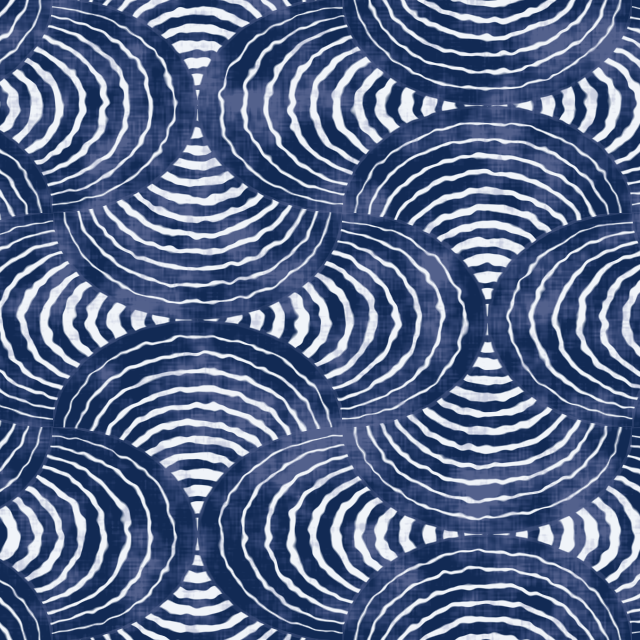
A WebGL 2 fragment shader for this pattern:

```glsl
#version 300 es
precision highp float;

uniform vec2 u_resolution;
out vec4 outColor;

// Layout, in canvas units
const vec2 CELL_SIZE = vec2(0.453, 0.335);
const vec2 CELL_CENTRE = vec2(0.3086, 0.5);
const float RINGS = 12.6;
const float TIP_WIDTH = 0.72;    // white share of a ring at the fan tip
const float RIM_WIDTH = 0.085;   // white share of a ring at the fan rim
const float SOFTNESS = 0.0015;

// Hand-dyed irregularity
const float WOBBLE = 0.22;
const float WIDTH_JITTER = 0.10;
const float SEAM_WIDTH = 0.006;
const float SEAM_STRENGTH = 0.35;

const vec3 DEEP_INDIGO = vec3(0.07, 0.165, 0.33);
const vec3 MID_INDIGO = vec3(0.18, 0.26, 0.44);
const vec3 FADED_INDIGO = vec3(0.35, 0.40, 0.57);
const vec3 CLOTH_WHITE = vec3(0.94, 0.955, 0.975);
const vec3 CLOTH_SHADE = vec3(0.79, 0.81, 0.88);

float hash(vec2 p) {
    return fract(sin(dot(p, vec2(127.1, 311.7))) * 43758.5453);
}

float noise(vec2 p) {
    vec2 i = floor(p);
    vec2 f = fract(p);
    f = f * f * (3.0 - 2.0 * f);
    vec2 e = vec2(0.0, 1.0);
    return mix(mix(hash(i), hash(i + e.yx), f.x),
               mix(hash(i + e.xy), hash(i + e.yy), f.x), f.y);
}

float fbm(vec2 p) {
    float sum = 0.0;
    float amplitude = 0.5;
    for (int i = 0; i < 4; i++) {
        sum += amplitude * noise(p);
        p = p * 2.1 + 17.3;
        amplitude *= 0.5;
    }
    return sum / 0.9375;
}

// Diameter of the circle through q that touches the fan tip at the origin
float fanDiameter(vec2 q) {
    return dot(q, q) / max(q.x, 0.001);
}

// White coverage of the nested rings; q.x runs along the fan axis
float fanRings(vec2 q, float soft, float wobble, float jitter) {
    float d = fanDiameter(q);
    float slope = q.y / max(q.x, 0.001);
    float phase = (1.0 - d) * RINGS + wobble;
    float offset = abs(phase - max(round(phase), 1.0));
    float halfWidth = 0.5 * mix(TIP_WIDTH, RIM_WIDTH, clamp(d, 0.0, 1.0)) + jitter * 0.5;
    float blur = soft * RINGS * (1.0 + slope * slope);
    return 1.0 - smoothstep(-blur, blur, offset - max(halfWidth, 0.03));
}

void main() {
    vec2 uv = gl_FragCoord.xy / u_resolution;
    float soft = max(SOFTNESS, 0.7 / u_resolution.y) / CELL_SIZE.y;

    // Checkerboard of cells, every other one turned a quarter
    vec2 grid = (uv - CELL_CENTRE) / CELL_SIZE + 0.5;
    vec2 id = floor(grid);
    vec2 p = abs(fract(grid) - 0.5);
    if (mod(id.x + id.y, 2.0) > 0.5) p = p.yx;

    // Uneven edges of the resist
    float wobble = (noise(uv * 75.0) - 0.5) * WOBBLE + (noise(uv * 24.0) - 0.5) * 0.15;
    float jitter = (noise(uv * 110.0 + 31.0) - 0.5) * WIDTH_JITTER;

    // Rounded heads lie over the fan tips that start in this cell
    vec2 head = vec2(1.0 - p.y, p.x);
    float rim = fanDiameter(head) - 1.0 + (noise(uv * 90.0 + 9.0) - 0.5) * 0.006;
    float headMask = 1.0 - smoothstep(-soft, soft, rim);
    float white = mix(fanRings(p, soft, wobble, jitter),
                      fanRings(head, soft, wobble, jitter), headMask);

    // Mottled dye and woven threads
    float threads = noise(uv * vec2(45.0, 330.0)) + noise(uv * vec2(330.0, 45.0) + 5.0) - 1.0;
    float tone = fbm(uv * 19.0) + 0.16 * threads;
    tone += 0.22 * (noise(uv * vec2(9.0, 13.0) + 3.0) - 0.5);
    vec3 dye = mix(DEEP_INDIGO, MID_INDIGO, smoothstep(0.36, 0.64, tone));
    dye = mix(dye, FADED_INDIGO, 0.85 * smoothstep(0.57, 0.82, tone));

    // Pale seam around each head
    float seam = 1.0 - smoothstep(SEAM_WIDTH, SEAM_WIDTH + 2.0 * soft, abs(rim));
    dye = mix(dye, FADED_INDIGO, seam * SEAM_STRENGTH * (0.5 + noise(uv * 60.0)));

    float shade = smoothstep(0.52, 0.85, fbm(uv * 40.0 + 50.0) + 0.18 * threads);
    vec3 cloth = mix(CLOTH_WHITE, CLOTH_SHADE, shade);

    outColor = vec4(mix(dye, cloth, white), 1.0);
}
```
